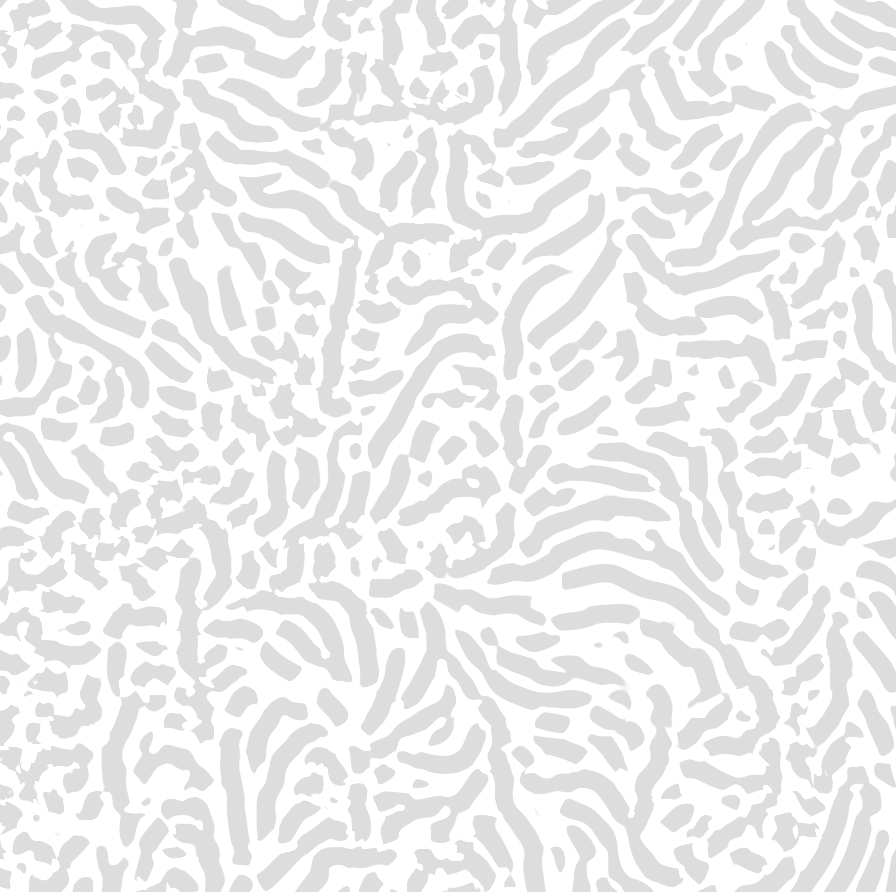
Reproduce this pattern procedurally as a Shadertoy shader.

```glsl
// Short, round-ended grey worms packed on white, like a Turing pattern.
// Scattered wave packets are summed into a complex wave; each worm follows a
// crest (phase zero) at constant width and ends where the wave fades out.

const float TAU = 6.2831853;
const vec3 PAPER = vec3(1.0);
const vec3 WORM = vec3(0.867);
const float CELLS = 41.0;        // packets across the canvas
const float WAVE = TAU / 1.4;    // wave number, in radians per cell
const float RADIUS = 0.43;       // half width of a worm, in cells
const float FADE = 0.9;          // amplitude below which a worm is capped
const float TURN_SIZE = 7.0;     // cells over which the direction turns
const float TURN_RANGE = 10.0;   // span of directions, in radians

vec3 hash3(vec2 p) {
    vec3 q = fract(p.xyx * vec3(0.1031, 0.1030, 0.0973));
    q += dot(q, q.yxz + 33.33);
    return fract((q.xxy + q.yzz) * q.zyx);
}

float valueNoise(vec2 p) {
    vec2 i = floor(p), f = fract(p);
    vec2 u = f * f * (3.0 - 2.0 * f);
    float low = mix(hash3(i).x, hash3(i + vec2(1, 0)).x, u.x);
    float high = mix(hash3(i + vec2(0, 1)).x, hash3(i + vec2(1, 1)).x, u.x);
    return mix(low, high, u.y);
}

// Unit direction of the wave, turning smoothly over the canvas
vec2 waveDirection(vec2 p) {
    float angle = TURN_RANGE * valueNoise(p / TURN_SIZE + 19.3);
    return vec2(cos(angle), sin(angle));
}

// Sum of wave packets: complex value and its derivatives in x and y
void packetWave(vec2 p, out vec2 z, out vec2 zx, out vec2 zy) {
    z = zx = zy = vec2(0.0);
    vec2 home = floor(p);
    for (int j = -2; j <= 2; j++) {
        for (int i = -2; i <= 2; i++) {
            vec2 cell = home + vec2(i, j);
            vec3 rnd = hash3(cell + 71.0);
            vec2 centre = cell + rnd.xy;
            vec2 q = p - centre;
            float window = max(0.0, 1.0 - dot(q, q) / 4.0);
            float window3 = window * window * window;
            float weight = window3 * window;
            vec2 slope = -2.0 * q * window3;
            vec2 k = WAVE * waveDirection(centre);
            float phase = dot(k, q) + TAU * rnd.z;
            vec2 e = vec2(cos(phase), sin(phase));
            vec2 turned = vec2(-e.y, e.x);
            z += weight * e;
            zx += slope.x * e + weight * k.x * turned;
            zy += slope.y * e + weight * k.y * turned;
        }
    }
}

// Approximate signed distance to the nearest worm, in cells
float wormDistance(vec2 p) {
    vec2 z, zx, zy;
    packetWave(p, z, zx, zy);
    float amplitude = max(length(z), 1e-4);
    vec2 phaseSlope = vec2(z.x * zx.y - z.y * zx.x, z.x * zy.y - z.y * zy.x)
                    / (amplitude * amplitude);
    float steepness = clamp(length(phaseSlope), 0.6 * WAVE, 1.22 * WAVE);
    float across = atan(z.y, z.x) / steepness;
    float beyondEnd = max(0.0, FADE - amplitude);
    return length(vec2(across, beyondEnd)) - RADIUS;
}

void mainImage(out vec4 fragColor, in vec2 fragCoord) {
    float pixel = CELLS / iResolution.x;
    float d = wormDistance(fragCoord * pixel);
    float ink = 1.0 - smoothstep(-0.7 * pixel, 0.7 * pixel, d);
    fragColor = vec4(mix(PAPER, WORM, ink), 1.0);
}
```
